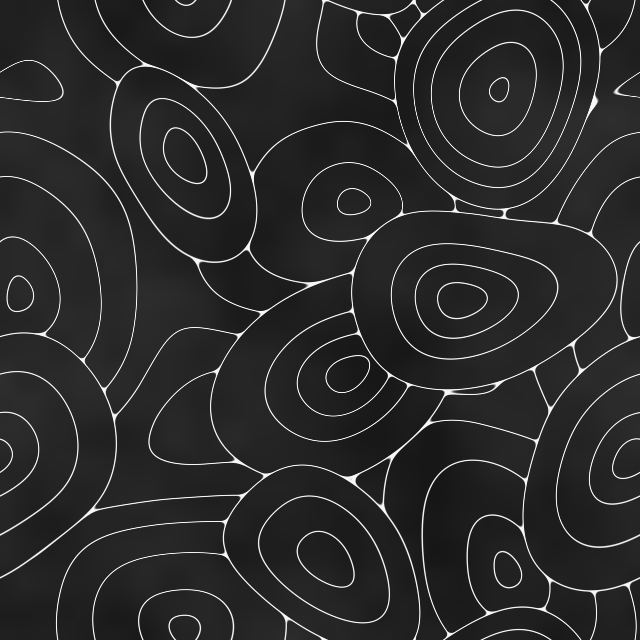
Reproduce this pattern procedurally as a three.js fragment shader.

```glsl
// Fine white contour rings around scattered, overlapping oval grains on mottled charcoal.
// Bounded grains are stacked front to back; a smooth union of the last ones fills the rest.
// A smooth minimum of the line distances fills the corners where lines meet.
varying vec2 vUv;

#define BOUNDED 6.0      // grains with a closed outer edge
#define RADIUS 0.178     // mean radius of those grains
#define SPACING 0.046    // mean distance between rings
#define STRETCH 1.36     // greatest stretch of a grain along its axis
#define WARP 0.05        // bending of all contours
#define FILLET 0.0095    // size of the filled corners
#define LINE_EDGE 0.0019 // half width of a line including its soft edge
#define BLEND 0.12       // smoothness of the union of grains
#define BASE_GRAY 0.128
#define MOTTLE 0.12
#define LINE_GRAY 0.97

float hash(vec2 p) {
  return fract(sin(dot(p, vec2(127.1, 311.7))) * 43758.5453);
}

// Value noise that repeats over the unit square
float noise(vec2 uv, float cells, float seed) {
  vec2 p = uv * cells;
  vec2 i = floor(p);
  vec2 f = fract(p);
  f = f * f * f * (f * (f * 6.0 - 15.0) + 10.0);
  vec2 a = mod(i, cells) + seed * 17.0;
  vec2 b = mod(i + 1.0, cells) + seed * 17.0;
  return mix(mix(hash(a), hash(vec2(b.x, a.y)), f.x),
             mix(hash(vec2(a.x, b.y)), hash(b), f.x), f.y);
}

float smoothMin(float a, float b, float k) {
  float h = max(k - abs(a - b), 0.0) / k;
  return min(a, b) - 0.25 * h * h * k;
}

// Distance from the centre of oval i, stretched, turned and made uneven
float oval(vec2 q, float i) {
  float turn = 3.1416 * hash(vec2(i, 3.0));
  float c = cos(turn);
  float s = sin(turn);
  q = vec2(c * q.x + s * q.y, c * q.y - s * q.x);
  float stretch = mix(1.04, STRETCH, hash(vec2(i, 4.0)));
  q *= vec2(1.0 / stretch, stretch);
  float angle = atan(q.y, q.x + 1e-6);
  float phase = 6.2832 * hash(vec2(i, 5.0));
  return length(q) * (1.0 + 0.05 * sin(2.0 * angle + phase)
                          + 0.055 * sin(3.0 * angle + 2.0 * phase));
}

// Oval i blended with its repeats, so that no seam shows
float grain(vec2 p, float i) {
  vec2 jitter = vec2(hash(vec2(i, 1.0)), hash(vec2(i, 2.0))) - 0.5;
  vec2 q = fract(p - (i + 1.0) * vec2(0.7549, 0.5698) - 0.06 * jitter);
  float lower = smoothMin(oval(q, i), oval(q - vec2(1.0, 0.0), i), BLEND);
  float upper = smoothMin(oval(q - vec2(0.0, 1.0), i), oval(q - 1.0, i), BLEND);
  return smoothMin(lower, upper, BLEND);
}

float ringSpacing(float i) {
  return SPACING * mix(0.8, 1.3, hash(vec2(i, 6.0)));
}

float ringOffset(float i) {
  return mix(0.35, 0.7, hash(vec2(i, 7.0)));
}

// Height of layer i: a ring lies at each whole number from one up
float level(vec2 p, float i) {
  float d = grain(p, i);
  if (i > BOUNDED - 0.5) {
    for (float k = 1.0; k < 4.0; k += 1.0) d = smoothMin(d, grain(p, i + k), BLEND);
  }
  float u = d / ringSpacing(i);
  return u + ringOffset(i) + 0.2 * sin(1.7 * u + 6.2832 * hash(vec2(i, 8.0)));
}

float lineDistance(vec2 p) {
  const vec2 STEP = vec2(0.001, 0.0);
  float dist = 1.0;
  for (float i = 0.0; i <= BOUNDED; i += 1.0) {
    float h = level(p, i);
    vec2 slope = vec2(level(p + STEP.xy, i), level(p + STEP.yx, i)) - h;
    float grad = clamp(length(slope) / STEP.x, 5.0, 60.0);
    float radius = RADIUS * mix(0.8, 1.15, hash(vec2(i, 9.0)));
    float edge = floor(radius / ringSpacing(i) + ringOffset(i) + 0.5);
    if (h < edge || i > BOUNDED - 0.5) {
      // Topmost layer here: its nearest ring ends the search
      float ring = max(1.0, floor(h + 0.5));
      return smoothMin(dist, abs(h - ring) / grad, FILLET);
    }
    dist = smoothMin(dist, (h - edge) / grad, FILLET);
  }
  return dist;
}

void main() {
  vec2 bend = vec2(noise(vUv, 4.0, 1.0), noise(vUv, 4.0, 2.0)) - 0.5;
  float dist = lineDistance(vUv + WARP * bend);

  // Cloudy ground
  float cloud = 0.5 * noise(vUv, 5.0, 3.0) + 0.3 * noise(vUv, 10.0, 4.0)
              + 0.2 * noise(vUv, 22.0, 5.0);
  float gray = BASE_GRAY + MOTTLE * (cloud - 0.5);

  // Thin lines of slightly varying weight
  float weight = mix(0.8, 1.1, noise(vUv, 6.0, 6.0));
  float line = 1.0 - smoothstep(0.0, LINE_EDGE * weight, dist);
  gl_FragColor = vec4(vec3(mix(gray, LINE_GRAY, line)), 1.0);
}
```
